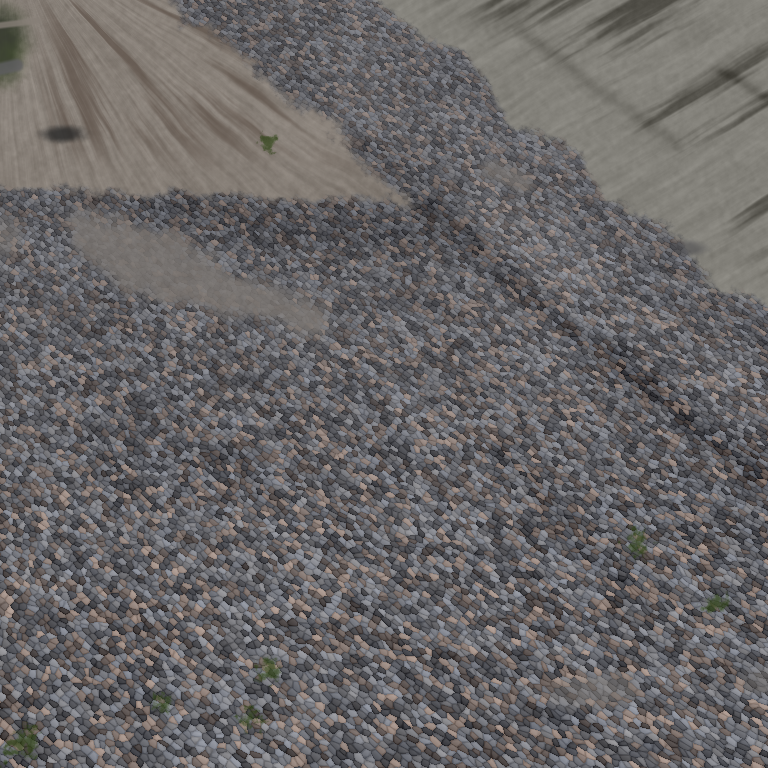
Reproduce this texture procedurally as a Shadertoy shader.

```glsl
// Slanting view of a gravel slope with two sandy clearings, wheel ruts and sparse grass.
const vec3 GRAVEL = vec3(0.372, 0.370, 0.382);
const vec3 PINK = vec3(0.06, 0.01, -0.025);
const vec3 BLUE = vec3(-0.02, 0.0, 0.03);
const vec3 SAND_LEFT = vec3(0.525, 0.495, 0.465);
const vec3 SAND_RIGHT = vec3(0.515, 0.507, 0.480);
const vec3 SAND_THIN = vec3(0.480, 0.460, 0.445);
const vec3 WET_SAND = vec3(0.350, 0.300, 0.265);
const vec3 GRASS = vec3(0.225, 0.300, 0.130);
const vec3 SHADOW = vec3(0.16);
const float STONES = 92.0;     // stones across the near edge
const float CONTRAST = 0.33;   // brightness spread of the stones
const vec2 FAN = vec2(0, 1.1); // where the left furrows spread from
const int TUFTS = 7;
// tuft centre and radius
const vec3 TUFT[TUFTS] = vec3[](
  vec3(0.323, 0.066, 0.018), vec3(0.209, 0.083, 0.013), vec3(0.827, 0.296, 0.017),
  vec3(0.930, 0.211, 0.016), vec3(0.027, 0.030, 0.025), vec3(0.348, 0.128, 0.014),
  vec3(0.352, 0.814, 0.011));

float hash(vec2 p) {
  vec3 q = fract(p.xyx * 0.1031);
  q += dot(q, q.yzx + 33.33);
  return fract((q.x + q.y) * q.z);
}

float noise(vec2 p) {
  vec2 i = floor(p), f = fract(p);
  f = f * f * (3.0 - 2.0 * f);
  return mix(mix(hash(i), hash(i + vec2(1, 0)), f.x),
             mix(hash(i + vec2(0, 1)), hash(i + vec2(1, 1)), f.x), f.y);
}

// Layered noise, centred on zero
float fbm(vec2 p) {
  float sum = 0.0, amp = 0.53;
  for (int i = 0; i < 4; i++) {
    sum += amp * (noise(p) - 0.5);
    p = mat2(1.6, 1.2, -1.2, 1.6) * p + 7.3;
    amp *= 0.5;
  }
  return sum;
}

float segment(vec2 p, vec2 a, vec2 b) {
  vec2 d = b - a;
  return length(p - a - d * clamp(dot(p - a, d) / dot(d, d), 0.0, 1.0));
}

// Soft line of given half width
float stroke(vec2 p, vec2 a, vec2 b, float width) {
  float d = segment(p, a, b) / width;
  return exp(-d * d);
}

// Soft ellipse with a ragged rim
float blob(vec2 p, vec2 centre, vec2 radius, float ragged) {
  return smoothstep(1.3, 0.35, length((p - centre) / radius) + 14.0 * ragged);
}

// Elongated cells that shrink with distance
vec3 gravel(vec2 p) {
  vec2 ground = vec2((p.x - 0.5) * (1.0 + 0.6 * p.y), p.y + 0.4 * p.y * p.y);
  ground += 0.004 * vec2(noise(p * 40.0), noise(p * 40.0 + 9.0));
  vec2 q = mat2(0.8, 0.6, -0.6, 0.8) * ground * STONES * vec2(1);
  q *= vec2(0.85, 1.45);
  vec2 stone = vec2(0), offset = vec2(0);
  float first = 9.0, second = 9.0;
  for (int k = 0; k < 9; k++) {
    vec2 id = floor(q) + vec2(k % 3 - 1, k / 3 - 1);
    vec2 d = id + 0.15 + 0.7 * vec2(hash(id), hash(id + 57.0)) - q;
    float dist = length(d);
    if (dist < first) { second = first; first = dist; stone = id; offset = d; }
    else second = min(second, dist);
  }
  float tone = hash(stone + 13.0), hue = hash(stone + 91.0);
  float light = (tone - 0.5) * CONTRAST - 0.08 * offset.y;
  light += 0.11 * smoothstep(0.0, 0.4, second - first) - 0.06;
  vec3 tint = hue > 0.72 ? PINK : BLUE * hue;
  return GRAVEL + mix(1.0, 0.62, smoothstep(0.1, 0.9, p.y)) * (light + tint * (0.4 + tone));
}

void mainImage(out vec4 fragColor, in vec2 fragCoord) {
  vec2 p = fragCoord / iResolution.xy;
  float broad = fbm(p * 7.0), rough = fbm(p * 26.0), fine = fbm(p * 150.0);
  float ragged = 0.035 * (broad + rough) + 0.012 * fine;
  vec2 w = p + 0.016 * vec2(rough, broad);

  // Stone bed with wheel ruts
  vec3 col = gravel(p) + 0.07 * broad + 0.05 * rough;
  vec2 bend = vec2(0.78, 0.545);
  col -= 0.095 * max(stroke(w, vec2(0.56, 0.727), bend, 0.016), stroke(w, bend, vec2(1, 0.37), 0.016));
  col -= 0.05 * stroke(w, vec2(0.65, 0.414), vec2(0.83, 0.225), 0.016);
  col += 0.035 * stroke(w, vec2(0.62, 0.74), vec2(0.92, 0.52), 0.04);
  col -= 0.05 * stroke(w, vec2(0.10, 0.735), vec2(0.53, 0.69), 0.028);
  col -= 0.03 * stroke(w, vec2(0.26, 1), vec2(0.56, 0.74), 0.03);

  // Thin sand lying over the stones
  vec2 knee = vec2(0.25, 0.635);
  float streak = min(segment(p, vec2(0.115, 0.70), knee), segment(p, knee, vec2(0.41, 0.58)));
  float thin = 0.85 * smoothstep(0.045, 0.012, streak + 1.4 * ragged);
  thin = max(thin, 0.7 * smoothstep(0.02, 0.004, segment(p, vec2(0.64, 0.78), vec2(0.68, 0.76)) + 0.5 * ragged));
  thin = max(thin, 0.6 * blob(p, vec2(0, 0.69), vec2(0.035, 0.03), ragged));
  thin = max(thin, 0.5 * blob(p, vec2(0.78, 0.10), vec2(0.07, 0.025), ragged));
  thin = max(thin, 0.5 * blob(p, vec2(1, 0.115), vec2(0.04, 0.02), ragged));
  col = mix(col, SAND_THIN + 0.08 * fine, thin);

  // Left clearing: furrows fan out from the upper corner
  vec2 ray = p - FAN;
  float angle = atan(ray.x, -ray.y) + 0.05 * broad, reach = length(ray);
  float furrow = fbm(vec2(angle * 24.0, reach * 5.0));
  float thread = fbm(vec2(angle * 75.0, reach * 14.0));
  vec3 sand = SAND_LEFT + 0.10 * thread + 0.07 * fine + 0.06 * broad;
  float furrowed = smoothstep(0.03, 0.10, p.x) * smoothstep(0.76, 0.84, p.y);
  sand = mix(sand, WET_SAND, 0.65 * furrowed * smoothstep(0.0, 0.26, furrow));
  float edge = min(p.y - 0.755 + 0.055 * p.x, 0.77 * (1.172 - 0.8 * p.x - p.y));
  col = mix(col, sand, smoothstep(-0.007, 0.009, edge + ragged));

  // Right clearing: long parallel tracks
  vec2 along = mat2(0.86, 0.51, -0.51, 0.86) * vec2(p.x, -p.y);
  along.y += 0.012 * broad;
  float track = fbm(along * vec2(4, 55)), scratch = fbm(along * vec2(14, 150));
  float side = p.y - 1.425 + 0.85 * p.x;
  sand = SAND_RIGHT + 0.09 * scratch + 0.06 * fine;
  sand -= 0.20 * smoothstep(0.03, 0.14, side) * smoothstep(0.02, 0.28, track);
  sand -= 0.10 * stroke(w, vec2(0.94, 0.905), vec2(1.01, 0.865), 0.007);
  sand -= 0.07 * stroke(w, vec2(0.68, 0.96), vec2(0.88, 0.81), 0.01);
  edge = 0.76 * side + 0.01 * sin(p.x * 48.0 + 1.0);
  col = mix(col, sand, smoothstep(-0.006, 0.009, edge + ragged));
  col = mix(col, GRAVEL * 0.85, 0.6 * blob(p, vec2(0.895, 0.677), vec2(0.025, 0.01), ragged));

  // Grass tufts, then debris in the upper left corner
  for (int i = 0; i < TUFTS; i++) {
    float tuft = length(p - TUFT[i].xy) / TUFT[i].z + 2.4 * fine + 1.2 * rough;
    col = mix(col, GRASS + 0.18 * fine, 0.7 * smoothstep(1.1, 0.2, tuft));
  }
  col = mix(col, SHADOW, 0.8 * blob(p, vec2(0.082, 0.825), vec2(0.03, 0.012), ragged));
  col = mix(col, mix(SHADOW, GRASS, rough + 0.5), 0.85 * blob(p, vec2(0, 0.935), vec2(0.045, 0.06), ragged));
  col = mix(col, SAND_LEFT, 0.8 * smoothstep(0.006, 0.002, segment(p, vec2(0, 0.967), vec2(0.05, 0.973))));
  col = mix(col, GRAVEL, 0.8 * smoothstep(0.011, 0.005, segment(p, vec2(0, 0.91), vec2(0.022, 0.915))));
  fragColor = vec4(clamp(col, 0.0, 1.0), 1.0);
}
```
